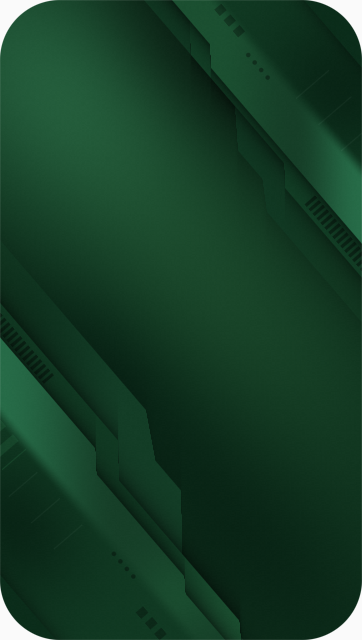
A WebGL 2 fragment shader for this background:

```glsl
#version 300 es
precision highp float;
uniform vec2 u_resolution;
out vec4 fragColor;

const float SLOPE = 1.165;
const vec2 ALONG = vec2(0.651, 0.759);
const vec3 DEEP = vec3(0.035, 0.145, 0.085);
const vec3 FOREST = vec3(0.065, 0.225, 0.135);
const vec3 LEAF = vec3(0.105, 0.31, 0.19);
const vec3 EMERALD = vec3(0.15, 0.42, 0.28);

float hash(vec2 p) {
    return fract(sin(dot(p, vec2(127.1, 311.7))) * 43758.5453);
}

// Soft ellipse stretched along the diagonal
float glow(vec2 p, vec2 center, vec2 radii) {
    vec2 q = p - center;
    q = vec2(dot(q, ALONG), dot(q, vec2(-ALONG.y, ALONG.x))) / radii;
    return exp(-dot(q, q));
}

float window(float v, float lo, float hi, float aa) {
    return smoothstep(lo - aa, lo + aa, v) * (1.0 - smoothstep(hi - aa, hi + aa, v));
}

// Rise of an edge between two x positions
float notch(float x, float from, float to, float rise) {
    return rise * clamp((x - from) / (to - from), 0.0, 1.0);
}

// Panel over a cast shadow; depth is positive inside
vec3 layer(vec3 below, vec3 fill, float depth, float shade, float spread, float aa) {
    float d = depth / length(vec2(1.0, SLOPE));
    below *= 1.0 - shade * exp(-max(-d, 0.0) / spread);
    return mix(below, fill, smoothstep(-aa, aa, d));
}

// Repeated bars: across = diagonal range, span = range along it
float bars(vec2 q, vec2 across, vec2 span, float pitch, float duty, float aa) {
    float cell = fract((q.x - span.x) / pitch);
    return window(q.y, across.x, across.y, aa) * window(q.x, span.x, span.y, aa)
        * window(cell, 0.5 - 0.5 * duty, 0.5 + 0.5 * duty, aa / pitch);
}

float dots(vec2 q, float row, vec2 span, float pitch, float radius, float aa) {
    vec2 c = vec2((fract((q.x - span.x) / pitch) - 0.5) * pitch, (q.y - row) / 1.535);
    return window(q.x, span.x, span.y, aa) * (1.0 - smoothstep(radius - aa, radius + aa, length(c)));
}

vec3 backdrop(vec2 p) {
    vec3 col = vec3(0.055, 0.19, 0.112);
    col += vec3(0.075, 0.155, 0.11) * glow(p, vec2(0.07, 0.13), vec2(0.26, 0.17));
    col += vec3(0.04, 0.075, 0.045) * glow(p, vec2(0.34, 0.44), vec2(0.34, 0.14));
    col -= vec3(0.022, 0.05, 0.03) * glow(p, vec2(0.37, 0.82), vec2(0.30, 0.12));
    col -= vec3(0.018, 0.035, 0.02) * glow(p, vec2(0.17, 0.56), vec2(0.16, 0.07));
    return col;
}

vec3 lowerPanels(vec3 col, vec2 p, vec2 q, float aa) {
    float x = p.x;
    float outer = 0.375 + notch(x, 0.228, 0.243, 0.062) + notch(x, 0.283, 0.285, 0.12);
    float middle = 0.473 + notch(x, 0.184, 0.186, 0.061) + notch(x, 0.374, 0.384, 0.1);
    float band = 0.527 + notch(x, 0.149, 0.151, 0.038) + notch(x, 0.288, 0.29, 0.025);
    vec3 outerFill = mix(col, vec3(0.075, 0.24, 0.15), smoothstep(0.0, 0.2, x));
    col = layer(col, outerFill, q.y - outer, 0.12, 0.025, aa);
    vec3 middleFill = mix(FOREST, LEAF, smoothstep(0.24, 0.37, x));
    col = layer(col, middleFill, q.y - middle, 0.4, 0.014, aa);
    col *= 1.0 - 0.4 * bars(q, vec2(0.488, 0.52), vec2(0.36, 0.5), 0.0095, 0.55, aa);
    vec3 bandFill = mix(EMERALD, FOREST + 0.02, smoothstep(0.0, 0.19, x));
    bandFill = mix(bandFill, LEAF, 0.8 * glow(p, vec2(0.28, 0.93), vec2(0.07, 0.05)));
    col = layer(col, bandFill, q.y - band, 0.5, 0.014, aa);
    // Recessed inner panel
    vec3 inner = mix(FOREST, DEEP, glow(p, vec2(0.02, 0.82), vec2(0.13, 0.09)));
    inner = mix(inner, LEAF, 0.6 * bars(q, vec2(0.655, 0.73), vec2(0.49, 0.56), 0.03, 0.45, aa));
    col = mix(col, inner, smoothstep(0.63, 0.665, q.y));
    col += 0.035 * bars(q, vec2(0.67, 0.76), vec2(0.571, 0.733), 0.054, 0.035, aa);
    col *= 1.0 - 0.35 * dots(q, 0.658, vec2(0.765, 0.828), 0.0155, 0.0035, aa);
    col *= 1.0 - 0.3 * bars(q, vec2(0.687, 0.71), vec2(0.86, 0.93), 0.022, 0.6, aa);
    return layer(col, DEEP * 1.2, q.y - 0.898, 0.3, 0.012, aa);
}

vec3 upperPanels(vec3 col, vec2 p, vec2 q, float aa) {
    float x = p.x;
    float outer = -0.262 + notch(x, 0.367, 0.372, 0.064) + notch(x, 0.41, 0.417, 0.043);
    float middle = -0.36 + notch(x, 0.296, 0.298, 0.098) + notch(x, 0.444, 0.446, 0.037);
    float band = -0.313 + notch(x, 0.328, 0.33, 0.035);
    vec3 outerFill = mix(vec3(0.065, 0.22, 0.135), col, smoothstep(0.42, 0.53, x));
    col *= 1.0 - 0.3 * glow(p, vec2(0.30, 0.10), vec2(0.22, 0.075));
    col = layer(col, outerFill, outer - q.y, 0.12, 0.025, aa);
    col = layer(col, FOREST * 1.1, middle - q.y, 0.3, 0.014, aa);
    col *= 1.0 - 0.4 * bars(q, vec2(-0.268, -0.235), vec2(0.55, 0.70), 0.0095, 0.55, aa);
    vec3 bandFill = mix(LEAF, FOREST + 0.02, smoothstep(0.34, 0.46, x));
    bandFill = mix(bandFill, EMERALD, smoothstep(0.46, 0.565, x));
    col = layer(col, bandFill, band - q.y, 0.5, 0.014, aa);
    // Recessed inner panel
    vec3 inner = mix(FOREST, DEEP, glow(p, vec2(0.53, 0.14), vec2(0.13, 0.09)));
    col = mix(col, inner, 1.0 - smoothstep(-0.41, -0.375, q.y));
    col += 0.035 * bars(q, vec2(-0.489, -0.385), vec2(0.391, 0.553), 0.054, 0.035, aa);
    col *= 1.0 - 0.35 * dots(q, -0.366, vec2(0.31, 0.372), 0.0155, 0.0035, aa);
    col *= 1.0 - 0.3 * bars(q, vec2(-0.397, -0.375), vec2(0.225, 0.291), 0.022, 0.6, aa);
    return layer(col, DEEP * 1.2, -0.553 - q.y, 0.3, 0.012, aa);
}

void main() {
    float aa = 0.75 / u_resolution.y;
    vec2 p = vec2(gl_FragCoord.x, u_resolution.y - gl_FragCoord.y) / u_resolution.y;
    vec2 q = vec2(dot(p, ALONG), p.y - SLOPE * p.x);
    vec3 col = backdrop(p);
    col = lowerPanels(col, p, q, aa);
    col = upperPanels(col, p, q, aa);
    col += (hash(floor(p * 512.0)) - 0.5) * 0.008;

    // Rounded card on white
    vec2 halfSize = 0.5 * u_resolution / u_resolution.y;
    float radius = 0.094;
    vec2 corner = abs(p - halfSize) - halfSize + radius;
    float card = length(max(corner, 0.0)) + min(max(corner.x, corner.y), 0.0) - radius;
    fragColor = vec4(mix(col, vec3(0.98), smoothstep(-aa, aa, card)), 1.0);
}
```
